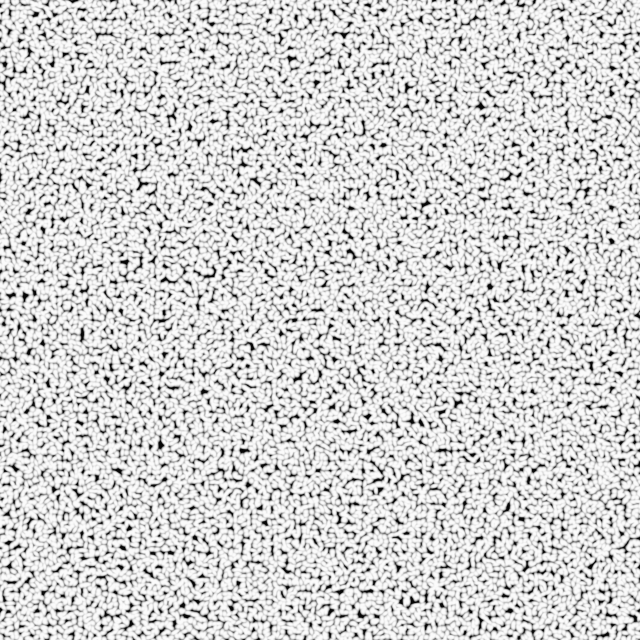
This texture is drawn by a Shadertoy shader. Its source:

```glsl
// Two random values in 0..1 for an integer grid cell
vec2 hash2(ivec2 cell) {
    uvec2 h = uvec2(cell + 4096) * uvec2(1597u, 3571u);
    uint n = (h.x ^ (h.y << 11)) * 747796u + 28914u;
    n = (n ^ (n >> 15)) * 739391u;
    n = (n ^ (n >> 13)) * 668265u;
    n ^= n >> 16;
    return vec2(n & 65535u, n >> 16) / 65535.0;
}

// Squared distance to the pale grains, blended so that neighbours merge
float grainGap(vec2 p) {
    ivec2 home = ivec2(floor(p));
    float cover = 0.0;
    for (int y = -2; y <= 2; y++) {
        for (int x = -2; x <= 2; x++) {
            ivec2 cell = home + ivec2(x, y);
            vec2 shape = hash2(cell + 517);
            vec2 offset = p - vec2(cell) - mix(vec2(0.5), hash2(cell), 0.92);
            float angle = 3.14159 * shape.x;
            vec2 axis = vec2(cos(angle), sin(angle));
            float stretch = mix(1.0, 1.5, shape.y);
            vec2 local = vec2(dot(offset, axis) / stretch,
                              dot(offset, vec2(-axis.y, axis.x)) * stretch);
            cover += exp(-9.0 * dot(local, local));
        }
    }
    return max(-log(cover) / 9.0, 0.0);
}

// Pale on the grains, falling steeply to black in the gaps between them
float grainTone(vec2 p) {
    return clamp(0.985 - 1.95 * pow(grainGap(p), 1.7), 0.02, 1.0);
}

void mainImage(out vec4 fragColor, in vec2 fragCoord) {
    float scale = 132.0 / min(iResolution.x, iResolution.y);

    // Average four samples in each pixel for soft edges
    float tone = 0.0;
    for (int i = 0; i < 4; i++) {
        vec2 jitter = vec2(i & 1, i >> 1) * 0.5 - 0.25;
        tone += 0.25 * grainTone((fragCoord + jitter) * scale);
    }
    fragColor = vec4(vec3(tone), 1.0);
}
```
